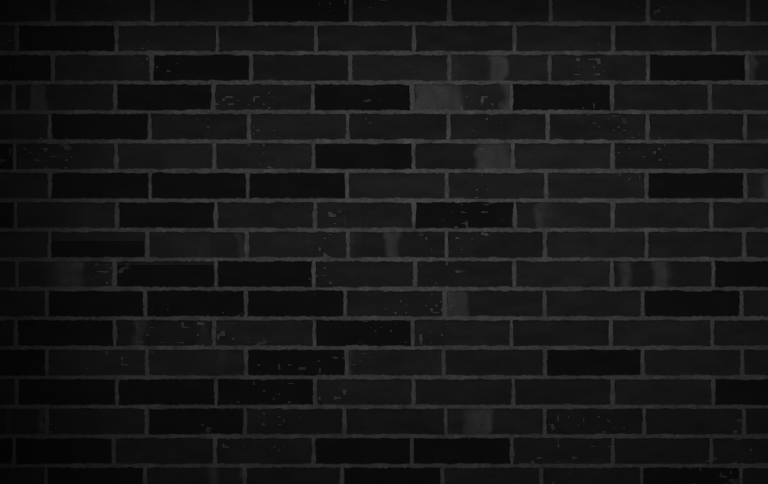
Give the GLSL for this texture, as a WebGL 1 fragment shader.

```glsl
precision highp float;
// Dark brick wall in running bond: rough charcoal bricks between grey mortar joints.
// Each brick is a box distance with noisy edges; hashes choose its tone, pale bands
// and chips, and a soft off-centre light darkens the left side and the bottom.
uniform vec2 u_resolution;

float hash(vec2 p) {
  return fract(sin(dot(p, vec2(127.1, 311.7))) * 43758.5453);
}

float noise(vec2 p) {
  vec2 i = floor(p), f = fract(p);
  f = f * f * (3.0 - 2.0 * f);
  return mix(mix(hash(i), hash(i + vec2(1.0, 0.0)), f.x),
             mix(hash(i + vec2(0.0, 1.0)), hash(i + 1.0), f.x), f.y);
}

float fbm(vec2 p) {
  float sum = 0.0, amp = 0.5;
  for (int i = 0; i < 4; i++) {
    sum += amp * noise(p);
    p = p * 2.03 + 17.3;
    amp *= 0.5;
  }
  return sum;
}

// Small sideways shift of the joint at the left of a brick
float jointShift(vec2 id) {
  return (hash(id + 5.7) - 0.5) * 0.026;
}

void main() {
  vec2 uv = gl_FragCoord.xy / u_resolution;
  vec2 p = uv * vec2(1.593, 1.0);
  float pixel = 1.0 / u_resolution.y;

  // Brick grid, rows counted from the top
  vec2 grid = vec2(uv.x * 7.726, (1.0 - uv.y) * 16.42 + 0.2);
  float row = floor(grid.y);
  float odd = mod(row, 2.0);
  grid.x -= mix(0.53 - 0.005 * row, 0.16, odd) + (hash(vec2(row, 3.1)) - 0.5) * 0.03;
  vec2 id = vec2(floor(grid.x), row);
  vec2 f = fract(grid);

  // Distance to the nearest joint centre, in canvas heights
  float left = f.x - jointShift(id);
  float right = 1.0 + jointShift(id + vec2(1.0, 0.0)) - f.x;
  float rough = (noise(p * 45.0) - 0.5) * 0.0024 + (noise(p * 150.0) - 0.5) * 0.0022;
  float sideGap = min(left, right) * 0.2062;
  float bedGap = min(f.y, 1.0 - f.y) * 0.0609;
  float edge = min(sideGap, bedGap) - 0.0043 + rough;
  float brickMask = smoothstep(-0.9 * pixel - 0.0004, 0.9 * pixel + 0.0004, edge);

  // Brick tone: mostly charcoal, some nearly black, more of them lower down
  float kind = hash(id + 21.4);
  float darkShare = mix(0.32, 0.2, uv.y);
  float tone = 0.098 + 0.02 * (hash(id + 8.3) - 0.5);
  tone = mix(tone, 0.057, step(kind, darkShare));
  tone *= 0.82 + 0.38 * fbm(p * vec2(22.0, 50.0));

  // Pale vertical bands on a few bricks
  float banded = step(0.86, kind);
  float bandX = f.x * 6.0 + hash(id) * 40.0 + (noise(p * 60.0) - 0.5) * 0.4;
  float band = smoothstep(0.52, 0.85, noise(vec2(bandX, row * 7.0)));
  tone += banded * band * (0.045 + 0.07 * fbm(p * vec2(60.0, 35.0)));

  // Rare chips and a thin shadow under the upper joint
  float chip = smoothstep(0.83, 0.9, noise(p * vec2(95.0, 130.0)));
  tone += chip * smoothstep(0.72, 0.82, noise(p * 9.0 + 4.0)) * 0.1;
  tone *= 1.0 - 0.3 * (1.0 - smoothstep(0.0, 0.004, edge)) * step(f.y, 0.5);

  // Mortar with uneven wear
  float mortar = 0.18 + 0.09 * fbm(p * 38.0) + 0.04 * (noise(p * 210.0) - 0.5);
  float value = mix(mortar, tone, brickMask);
  value *= 0.95 + 0.1 * noise(p * 320.0);

  // Soft light from the upper right of centre
  vec2 d = (uv - vec2(0.6, 0.64)) * vec2(1.15, 1.1);
  float light = 1.06 * exp(-dot(d, d));
  light *= mix(0.55, 1.0, smoothstep(-0.03, 0.2, uv.x));
  light *= mix(0.7, 1.0, smoothstep(0.0, 0.1, 1.0 - uv.y));
  gl_FragColor = vec4(vec3(value * light), 1.0);
}
```
